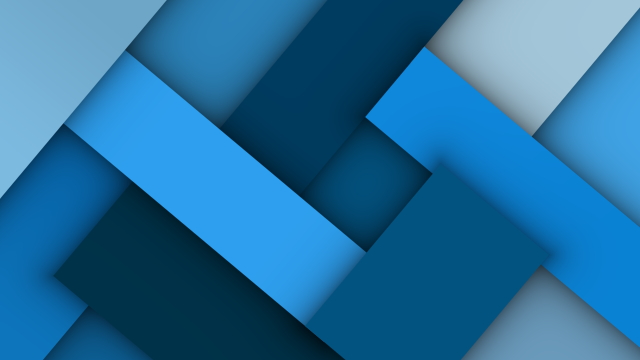
Reproduce this background procedurally as a WebGL 2 fragment shader.

```glsl
#version 300 es
precision highp float;
// Overlapping diagonal paper panels in blue and grey, each casting a soft shadow.
// The plane is turned by 40 degrees, so every panel is an axis-aligned box
// painted from the lowest layer to the highest; lengths are canvas heights.
uniform vec2 u_resolution;
out vec4 fragColor;

const float FAR = 4.0;

// Signed distance to the box spanning corners lo and hi
float boxDistance(vec2 p, vec2 lo, vec2 hi) {
  vec2 q = abs(p - 0.5 * (lo + hi)) - 0.5 * (hi - lo);
  return length(max(q, 0.0)) + min(max(q.x, q.y), 0.0);
}

// Darkens what lies below near the box, then paints the box itself
void panel(inout vec3 color, vec2 p, vec2 lo, vec2 hi, vec3 paint) {
  float d = boxDistance(p, lo, hi);
  float pixel = 1.0 / u_resolution.y;
  color *= 1.0 - 0.43 * exp(-max(d, 0.0) / 0.042);
  color = mix(color, paint, smoothstep(0.7 * pixel, -0.7 * pixel, d));
}

void main() {
  // x runs down to the right along the bands, y up to the right across them
  vec2 canvas = vec2(gl_FragCoord.x, u_resolution.y - gl_FragCoord.y) / u_resolution.y;
  float c = cos(radians(40.0)), s = sin(radians(40.0));
  vec2 p = vec2(c * canvas.x + s * canvas.y, s * canvas.x - c * canvas.y);

  // Deepest layer, seen as the small square in the middle
  vec3 color = vec3(0.01, 0.335, 0.52);

  // Low panels at the corners and the top
  panel(color, p, vec2(0.70, -FAR), vec2(FAR, -0.40), vec3(0.05, 0.39, 0.61));
  panel(color, p, vec2(1.55, -FAR), vec2(FAR, 0.42), vec3(0.42, 0.61, 0.74));
  panel(color, p, vec2(1.30, 0.60), vec2(FAR), vec3(0.25, 0.64, 0.90));
  panel(color, p, vec2(0.30, 0.05), vec2(0.72, FAR), vec3(0.17, 0.52, 0.74));

  // Pale and navy bands rising to the upper right
  panel(color, p, vec2(0.95, 0.60), vec2(1.375, FAR), vec3(0.64, 0.775, 0.85));
  panel(color, p, vec2(0.697, 0.0), vec2(0.986, FAR), vec3(0.0, 0.235, 0.375));

  // Left blue band and the darkest block over it
  vec3 leftBlue = mix(vec3(0.05, 0.46, 0.74), vec3(0.03, 0.42, 0.70), smoothstep(-0.7, -0.2, p.y));
  panel(color, p, vec2(0.30, -FAR), vec2(0.734, -0.14), leftBlue);
  panel(color, p, vec2(0.606, -0.492), vec2(1.50, -0.10), vec3(0.0, 0.195, 0.285));

  // Two bright bands falling to the lower right
  vec3 rightBlue = mix(vec3(0.06, 0.53, 0.86), vec3(0.04, 0.51, 0.83), smoothstep(1.0, 1.8, p.x));
  panel(color, p, vec2(0.986, 0.403), vec2(FAR, 0.6586), rightBlue);
  panel(color, p, vec2(0.30, -0.149), vec2(1.30, 0.117), vec3(0.18, 0.625, 0.935));

  // Top layer: steel-blue block and pale upper-left corner
  panel(color, p, vec2(1.231, -0.149), vec2(1.623, 0.4375), vec3(0.01, 0.325, 0.505));
  vec3 cornerBlue = mix(vec3(0.49, 0.73, 0.88), vec3(0.43, 0.65, 0.78), smoothstep(-0.35, 0.2, p.y));
  panel(color, p, vec2(-FAR), vec2(0.355, FAR), cornerBlue);

  fragColor = vec4(color, 1.0);
}
```
